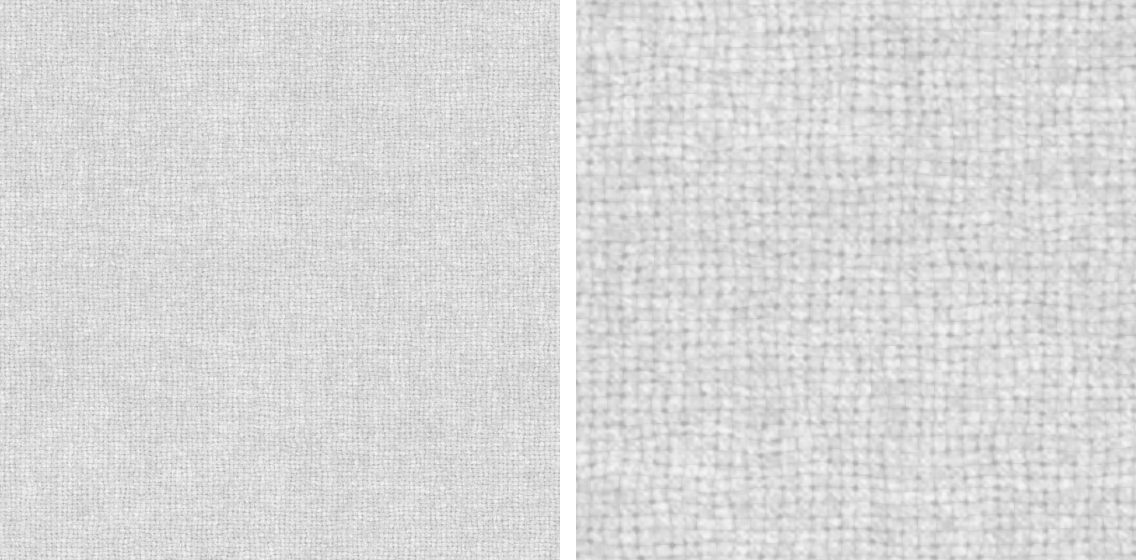
Left: the whole. Right: its middle third, enlarged.
This texture is drawn by a three.js fragment shader. Its source:

```glsl
// Pale grey plain-weave linen with slubbed threads, pinhole gaps and soft clouding.
varying vec2 vUv;

const float PI = 3.14159265;
const vec2 THREADS = vec2(108.0, 128.0); // crossings across and up
const vec3 SHADOW = vec3(0.70);
const vec3 LIGHT = vec3(0.95);

float hash(vec2 p) {
  vec3 q = fract(vec3(p.xyx) * 0.1031);
  q += dot(q, q.yzx + 33.33);
  return fract((q.x + q.y) * q.z);
}

float valueNoise(vec2 p) {
  vec2 cell = floor(p);
  vec2 t = fract(p);
  t = t * t * (3.0 - 2.0 * t);
  float low = mix(hash(cell), hash(cell + vec2(1.0, 0.0)), t.x);
  float high = mix(hash(cell + vec2(0.0, 1.0)), hash(cell + vec2(1.0)), t.x);
  return mix(low, high, t.y);
}

// Noise centred on zero
float signedNoise(vec2 p) {
  return valueNoise(p) - 0.5;
}

float clouds(vec2 p) {
  float sum = 0.0;
  float weight = 0.5;
  for (int i = 0; i < 4; i++) {
    sum += weight * signedNoise(p);
    p = p * 2.1 + 19.7;
    weight *= 0.6;
  }
  return sum;
}

// Rounded top of the visible yarn, with warp and weft alternating
float yarnCrown(vec2 local, vec2 cell) {
  float warpOnTop = mod(cell.x + cell.y, 2.0);
  vec2 axis = mix(local, local.yx, warpOnTop); // x across the yarn, y along it
  vec2 profile = max(cos(PI * axis), 0.0);
  float crown = pow(profile.x, 0.8) * pow(profile.y, 0.3);
  vec2 twist = vec2(axis.x * 3.0 + axis.y * 2.2, axis.y - axis.x);
  return crown * (1.0 + 1.3 * signedNoise(twist + cell * 17.0));
}

// Dark pinhole where four yarns meet, a little off the exact corner
float pinhole(vec2 weave) {
  vec2 corner = floor(weave + 0.5);
  vec2 shift = 0.2 * (vec2(hash(corner + 5.0), hash(corner + 53.0)) - 0.5);
  float depth = mix(0.2, 1.8, hash(corner + 71.0));
  return depth * (1.0 - smoothstep(0.03, 0.38, length(weave - corner - shift)));
}

// Tonal streaks that follow single threads both ways
float slubs(vec2 p) {
  float weft = signedNoise(vec2(p.x * 0.12, p.y * 0.95 + 40.0));
  float warp = signedNoise(vec2(p.x * 0.95 + 90.0, p.y * 0.1));
  return 0.5 * (weft + warp);
}

void main() {
  // Slight drift of the threads
  vec2 drift = vec2(signedNoise(vUv * vec2(54.0, 40.0)),
                    signedNoise(vUv * vec2(36.0, 64.0) + 30.0));
  vec2 weave = vUv * THREADS + 0.6 * drift;
  vec2 cell = floor(weave);

  // Woven relief
  float tone = 0.49;
  tone += 0.25 * yarnCrown(fract(weave) - 0.5, cell);
  tone -= 0.28 * pinhole(weave);

  // Wear, thread variation and fibre grain
  tone += 0.11 * clouds(vUv * vec2(9.0, 10.0));
  tone += 0.22 * slubs(weave);
  tone += 0.13 * (hash(cell + 11.0) - 0.5);
  tone += 0.36 * signedNoise(vUv * 400.0);

  gl_FragColor = vec4(mix(SHADOW, LIGHT, clamp(tone, 0.0, 1.0)), 1.0);
}
```
